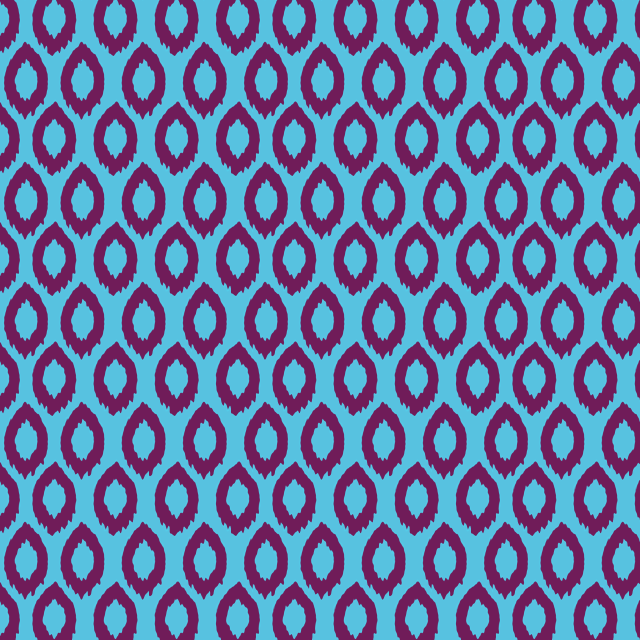
Write a Shadertoy shader that draws this pattern.

```glsl
// Ikat print: staggered rows of ragged plum almond rings on a sky blue ground.
// Each ring is one pointed lens minus a smaller one; noise stretched along the
// warp frays the edges into vertical teeth, strongest at the lower end.

#define GROUND vec3(0.340, 0.760, 0.880)
#define GLOW   vec3(0.330, 0.800, 0.910)
#define PLUM   vec3(0.440, 0.110, 0.350)
#define GROUP  vec2(0.375, 0.1875)   // four rings across, two rows down
#define STEP_X 0.0956                // spacing of rings inside a group
#define OUTER  vec3(0.0342, 0.0572, 0.0580) // half width, top, bottom
#define INNER  vec3(0.0178, 0.0310, 0.0322)
#define FRAY   0.0125                // length of the frayed teeth
#define GRAIN  vec2(210.0, 65.0)     // thread frequency across and along
#define HALO   0.0018                // pale rim beside the plum

vec2 hashGradient(vec2 cell) {
    vec3 h = fract(cell.xyx * vec3(0.1031, 0.1030, 0.0973));
    h += dot(h, h.yzx + 33.33);
    float angle = 6.2832 * fract((h.x + h.y) * h.z);
    return vec2(cos(angle), sin(angle));
}

float gradientNoise(vec2 p) {
    vec2 i = floor(p), f = p - i;
    vec2 u = f * f * f * (f * (f * 6.0 - 15.0) + 10.0);
    vec2 e = vec2(1.0, 0.0);
    float a = dot(hashGradient(i), f);
    float b = dot(hashGradient(i + e), f - e);
    float c = dot(hashGradient(i + e.yx), f - e.yx);
    float d = dot(hashGradient(i + e.xx), f - e.xx);
    return mix(mix(a, b, u.x), mix(c, d, u.x), u.y);
}

// Approximate signed distance to a pointed lens with its own top and bottom
float lensDistance(vec2 p, vec3 size, vec2 powers) {
    float height = p.y > 0.0 ? size.y : size.z;
    float power = p.y > 0.0 ? powers.x : powers.y;
    float t = abs(p.y) / height;
    float field = abs(p.x) / size.x + pow(t, power) - 1.0;
    vec2 slope = vec2(1.0 / size.x, power * pow(t, power - 1.0) / height);
    return field / length(slope);
}

// Lens ring with frayed edges; seed selects the fray of this row
float ringDistance(vec2 p, float seed) {
    vec2 thread = p * GRAIN + 40.0 * seed + 100.0;
    float tooth = gradientNoise(thread);
    float innerTooth = gradientNoise(thread + vec2(17.3, 61.7));
    float fray = FRAY * mix(1.0, 0.4, smoothstep(-0.02, 0.03, p.y));
    float side = 0.0016 * gradientNoise(thread * vec2(0.8, 2.2) + 9.0);

    vec3 size = OUTER + vec3(0.0, 0.0035, 0.0) * seed;
    float outer = lensDistance(p + vec2(0.0, fray * tooth), size, vec2(2.0, 2.6));
    float hole = lensDistance(p + vec2(0.0, 0.7 * FRAY * innerTooth), INNER, vec2(1.8, 1.9));
    return max(outer + side, side - hole);
}

// Nearest ring of the two interleaved rows
float printDistance(vec2 p) {
    float nearest = 1.0;
    float margin = 0.5 * (GROUP.x - 3.0 * STEP_X);
    for (int row = 0; row < 2; row++) {
        float seed = float(row);
        vec2 first = mix(vec2(0.0846, 0.0339), vec2(0.1289, 0.1240), seed);
        vec2 q = p - first;
        // Even spacing inside a group, a slightly tighter gap between groups
        q.x = mod(q.x + margin, GROUP.x) - margin;
        q.x -= STEP_X * clamp(floor(q.x / STEP_X + 0.5), 0.0, 3.0);
        q.y = mod(q.y + 0.5 * GROUP.y, GROUP.y) - 0.5 * GROUP.y;
        nearest = min(nearest, ringDistance(q, seed));
    }
    return nearest;
}

void mainImage(out vec4 fragColor, in vec2 fragCoord) {
    float pixel = 1.0 / min(iResolution.x, iResolution.y);
    vec3 color = vec3(0.0);

    // Nine samples per pixel keep the fine teeth smooth
    for (int k = 0; k < 9; k++) {
        vec2 offset = (vec2(float(k % 3), float(k / 3)) - 1.0) / 3.0;
        float d = printDistance((fragCoord + offset) * pixel);
        vec3 cloth = mix(GLOW, GROUND, smoothstep(0.6 * HALO, 1.4 * HALO, d));
        color += mix(PLUM, cloth, smoothstep(-0.4 * pixel, 0.4 * pixel, d));
    }
    fragColor = vec4(color / 9.0, 1.0);
}
```
